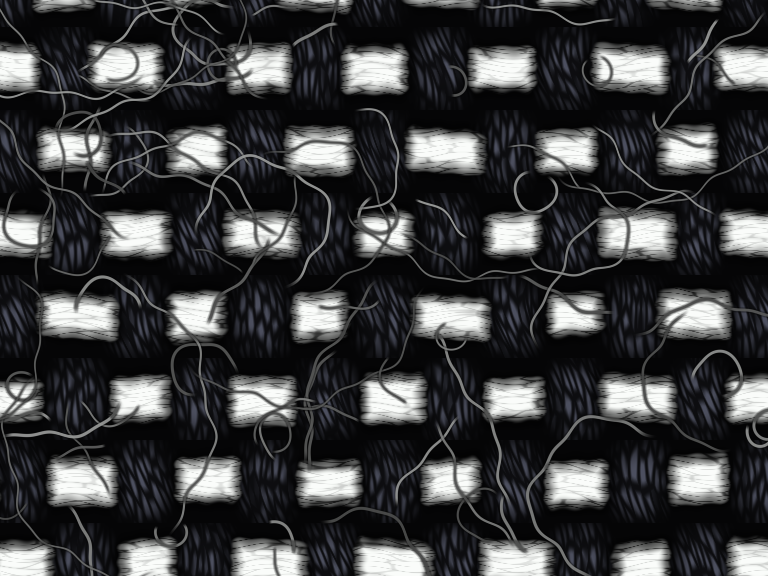
This texture is drawn by a WebGL 2 fragment shader. Its source:

```glsl
#version 300 es
precision highp float;
uniform vec2 u_resolution;
out vec4 fragColor;

vec2 hash2(vec2 p) {
  p = vec2(dot(p, vec2(127.1, 311.7)), dot(p, vec2(269.5, 183.3)));
  return fract(sin(p) * 43758.55);
}

// Cellular noise: distances to the nearest and second nearest point
vec2 cells(vec2 p) {
  vec2 base = floor(p), nearest = vec2(9.0);
  for (int j = -1; j <= 1; j++)
    for (int i = -1; i <= 1; i++) {
      vec2 cell = base + vec2(i, j);
      float d = length(cell + hash2(cell) - p);
      if (d < nearest.x) nearest = vec2(d, nearest.x);
      else nearest.y = min(nearest.y, d);
    }
  return nearest;
}

float roundedBox(vec2 p, vec2 halfSize, float radius) {
  vec2 q = abs(p) - halfSize + radius;
  return length(max(q, 0.0)) + min(max(q.x, q.y), 0.0) - radius;
}

// Dark warp lobes: slanted strands, brightest at the middle of each bulge
vec3 warpYarn(vec2 p, vec2 lobe) {
  float slant = p.x + 0.22 * p.y + 0.009 * sin(p.y * 27.0 + p.x * 9.0);
  vec2 strand = cells(vec2(slant * 85.0, p.y * 19.0));
  float fibre = smoothstep(0.08, 0.75, strand.y - strand.x);
  float bulge = 1.0 - smoothstep(0.25, 1.15, length(lobe));
  return vec3(0.02, 0.02, 0.024) + vec3(0.25, 0.26, 0.31) * bulge * (0.12 + fibre);
}

// Pale weft block: soft edge shading with horizontal strands and cracks
float weftLight(vec2 p, float d) {
  float core = smoothstep(0.0, 0.024, -d);
  vec2 strand = cells(vec2(p.x * 13.0, (p.y + 0.005 * sin(p.x * 37.0)) * 115.0));
  float crack = 1.0 - smoothstep(0.02, 0.16, strand.y - strand.x);
  float light = mix(0.34, 1.0, core);
  light -= 0.22 * smoothstep(0.4, 0.9, strand.x) * (1.0 - 0.6 * core);
  return light * (1.0 - crack * mix(0.6, 0.1, core));
}

// Loose hair: a wavy arc with tapered ends; x = distance, y = taper
vec2 hairArc(vec2 p, vec2 middle, float angle, float radius, float reach, float phase) {
  vec2 dir = vec2(cos(angle), sin(angle));
  vec2 q = p - middle + radius * dir;
  float along = atan(dot(q, vec2(-dir.y, dir.x)), dot(q, dir)) * radius;
  float wave = min(0.009, 0.14 * radius) * sin(along * 34.0 + phase)
             + min(0.003, 0.05 * radius) * sin(along * 83.0 + phase * 3.0);
  float taper = 1.0 - smoothstep(0.82, 1.0, abs(along) / min(reach, 2.8 * radius));
  return vec2(abs(length(q) - radius - wave), taper);
}

void main() {
  vec2 p = gl_FragCoord.xy / u_resolution.y;
  float px = 1.0 / u_resolution.y;
  float aspect = u_resolution.x / u_resolution.y;

  // Plain weave grid: alternate rows shift by half a pitch
  vec2 pitch = vec2(0.2165, 0.1435);
  float row = floor((p.y - 0.02) / pitch.y + 0.5);
  float x = p.x - 0.033 + 0.004 * row - 0.108 * mod(row, 2.0);
  float column = floor(x / pitch.x + 0.5);
  vec2 q = vec2(x - column * pitch.x, p.y - 0.02 - row * pitch.y);
  vec2 id = vec2(column, row);

  vec2 lobe = vec2((pitch.x * 0.5 - abs(q.x)) / 0.066, q.y / 0.085);
  vec3 color = warpYarn(p, lobe);

  // Each block varies in place, size, tilt and frayed outline
  vec2 sizeVary = hash2(id + 41.0) - 0.5;
  vec2 b = q - (hash2(id + 17.0) - 0.5) * vec2(0.018, 0.008);
  b.y += b.x * sizeVary.x * 0.16;
  float block = roundedBox(b, vec2(0.059, 0.040) + sizeVary * vec2(0.022, 0.007), 0.016);
  block += 0.0018 * sin(b.y * 230.0 + column * 4.0) + 0.0015 * sin(b.x * 140.0 + row * 5.0);
  float cover = 1.0 - smoothstep(-0.003, 0.003 + px, block);
  color *= mix(0.45, 1.0, smoothstep(0.0, 0.02, block));
  color = mix(color, vec3(0.98, 0.99, 0.98) * weftLight(p, block), cover);

  // Stray hairs with a thin dark halo, darker where they cross pale blocks
  for (int i = 0; i < 88; i++) {
    float n = float(i);
    vec2 place = hash2(vec2(n, 7.3));
    vec2 form = hash2(vec2(n, 23.1));
    vec2 look = hash2(vec2(n, 61.7));
    float radius = mix(0.025, 0.65, form.x * form.x);
    float reach = mix(0.045, 0.3, form.y * form.y);
    vec2 hair = hairArc(p, place * vec2(aspect, 1.0), look.x * 6.283, radius, reach, n * 2.4);
    float width = mix(0.0015, 0.0028, look.y);
    float halo = (1.0 - smoothstep(width, width + 0.004, hair.x)) * hair.y;
    float line = (1.0 - smoothstep(width - px * 0.7, width + px * 0.7, hair.x)) * hair.y;
    float tone = mix(mix(0.3, 0.64, fract(look.y * 7.0)), 0.26, cover * 0.8);
    color *= 1.0 - 0.4 * halo;
    color = mix(color, vec3(tone, tone * 1.01, tone), line * 0.9);
  }
  fragColor = vec4(color, 1.0);
}
```
